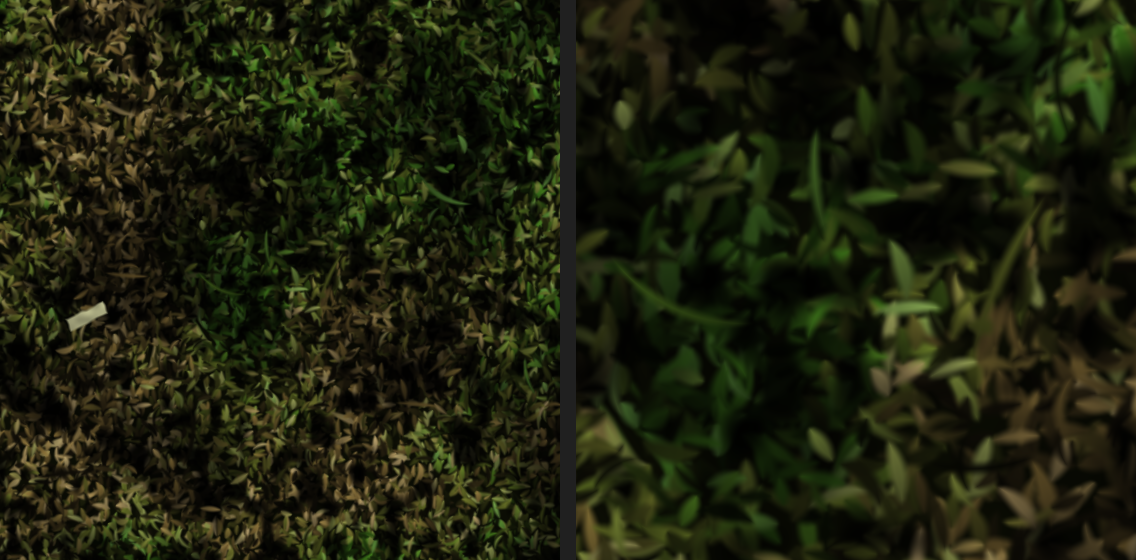
Left, the full canvas; right, a detail of the centre.
Reproduce this texture procedurally as a WebGL 2 fragment shader.

```glsl
#version 300 es
precision highp float;
// Dark mossy lawn: layers of short, soft, curved blades scattered on jittered
// grids, tinted by slow noise between green, olive and brown, with shadowed
// pits between them, a few longer stems and one pale chip.
uniform vec2 u_resolution;
out vec4 fragColor;

float hash(vec2 p) {
    return fract(sin(dot(p, vec2(127.1, 311.7))) * 43758.5453);
}

vec2 hash2(vec2 p) {
    return vec2(hash(p), hash(p + 37.3));
}

float noise(vec2 p) {
    vec2 i = floor(p), f = fract(p);
    f = f * f * (3.0 - 2.0 * f);
    return mix(mix(hash(i), hash(i + vec2(1, 0)), f.x),
               mix(hash(i + vec2(0, 1)), hash(i + vec2(1, 1)), f.x), f.y);
}

float fbm(vec2 p) {
    float sum = 0.0, amp = 0.5;
    for (int i = 0; i < 4; i++) {
        sum += amp * noise(p);
        p = p * 2.03 + 17.7;
        amp *= 0.5;
    }
    return sum / 0.9375;
}

// Tint of unit brightness: green in lush places, brown in bare ones
vec3 tint(vec2 p, float vary) {
    float lush = fbm(p * 4.5 + 3.1) + (vary - 0.5) * 0.3;
    vec3 brown = vec3(1.18, 0.96, 0.48);
    vec3 olive = vec3(0.93, 1.02, 0.34);
    vec3 green = vec3(0.58, 1.12, 0.24);
    vec3 c = mix(brown, olive, smoothstep(0.3, 0.48, lush));
    return mix(c, green, smoothstep(0.5, 0.72, lush));
}

// Lays one scattered layer of blades over the colour beneath
vec3 blades(vec3 under, vec2 p, float cells, float seed, float density,
            float thickness, float gain) {
    vec2 g = p * cells + seed * 7.31;
    vec2 home = floor(g);
    for (int y = -1; y <= 1; y++)
    for (int x = -1; x <= 1; x++) {
        vec2 cell = home + vec2(x, y);
        vec2 id = cell + seed * 19.7;
        if (hash(id + 5.9) > density) continue;
        vec2 jitter = hash2(id), shape = hash2(id + 71.3), look = hash2(id + 143.9);

        // Mostly upright, leaning to either side
        float angle = (shape.x - 0.5) * 2.0;
        angle += 1.3 * angle * angle * angle;
        vec2 q = g - cell - jitter;
        q = mat2(cos(angle), -sin(angle), sin(angle), cos(angle)) * q;
        q.x += (look.y - 0.5) * 0.9 * q.y * q.y;

        float along = q.y / mix(0.4, 0.85, shape.y);
        float width = thickness * mix(0.65, 1.25, look.y) * (1.0 - along * along);
        float soft = 0.0034 * cells;
        float cover = smoothstep(soft, -soft, abs(q.x) - width);
        cover *= smoothstep(1.1, 0.8, abs(along));

        float tone = gain * (0.02 + 0.46 * pow(look.x, 1.5));
        tone *= 0.88 + 0.22 * along;
        vec3 c = tone * tint((cell + jitter - seed * 7.31) / cells, jitter.y);
        c = mix(c, vec3(dot(c, vec3(0.33))), 0.4 * smoothstep(0.7, 1.0, look.x));
        under = mix(under, c, cover * 0.93);
    }
    return under;
}

void main() {
    vec2 p = gl_FragCoord.xy / u_resolution.y;

    // Soil and dense turf
    vec3 col = vec3(0.03, 0.035, 0.01);
    for (int i = 0; i < 6; i++) {
        float layer = float(i);
        col = blades(col, p, 33.0 + 2.5 * layer, layer + 1.0, 0.85, 0.19, 1.0);
    }

    // Small pits and broad shaded hollows
    float pit = noise(p * vec2(44.0, 32.0) + 9.0) * 0.65 + noise(p * 19.0) * 0.35;
    col *= mix(0.16, 1.22, smoothstep(0.22, 0.55, pit));
    col *= mix(0.5, 1.22, smoothstep(0.28, 0.58, fbm(p * 6.0 + 40.0)));

    // Bright tips and sparse long stems
    col = blades(col, p, 42.0, 11.0, 0.16, 0.2, 1.15);
    col = blades(col, p, 15.0, 13.0, 0.12, 0.055, 1.0);

    // Pale chip lying in the grass
    vec2 q = p - vec2(0.155, 0.435);
    q = mat2(0.9, -0.43, 0.43, 0.9) * q;
    vec2 d = abs(q) - vec2(0.036, 0.011) - 0.004 * (noise(p * 90.0) - 0.5);
    float chip = length(max(d, 0.0)) + min(max(d.x, d.y), 0.0);
    vec3 pale = vec3(0.66, 0.66, 0.5) * (0.75 + 0.4 * noise(p * 70.0));
    col = mix(col, pale, smoothstep(0.003, -0.003, chip));

    fragColor = vec4(col, 1.0);
}
```
